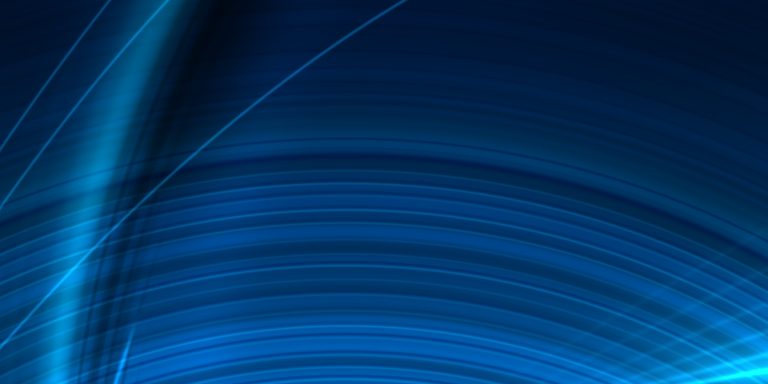
Reproduce this background procedurally as a WebGL 1 fragment shader.

```glsl
precision highp float;
// Deep blue backdrop of concentric arcs, a curved cyan beam, thin streaks and a corner flare.
uniform vec2 u_resolution;

const vec3 NIGHT = vec3(0.0, 0.085, 0.215);
const vec3 OCEAN = vec3(0.0, 0.20, 0.41);
const vec3 AZURE = vec3(0.0, 0.34, 0.64);
const vec3 TEAL = vec3(0.0, 0.24, 0.26);
const vec3 CYAN = vec3(0.06, 0.62, 0.74);
const vec2 ARC_CENTER = vec2(0.9, -1.75);
const float DARK_ARC_RADIUS = 2.344;
const float ARC_SPACING = 0.037;
const vec2 FLARE = vec2(2.0, 0.025);
const int RAY_COUNT = 6;

float hash(float n) {
  n = fract(n * 0.1031);
  n *= n + 33.33;
  n *= n + n;
  return fract(n);
}

float noise(float x) {
  float i = floor(x);
  float f = fract(x);
  return mix(hash(i), hash(i + 1.0), f * f * (3.0 - 2.0 * f));
}

float bell(float d, float width) {
  return exp(-d * d / (width * width));
}

// Distance to the parabola y = c.x + c.y * x + c.z * x * x
float parabola(vec2 p, vec3 c) {
  float slope = c.y + 2.0 * c.z * p.x;
  return (p.y - c.x - p.x * (c.y + c.z * p.x)) / sqrt(1.0 + slope * slope);
}

vec3 background(vec2 p) {
  vec3 color = mix(AZURE, OCEAN, smoothstep(-0.05, 0.55, p.y));
  color = mix(color, NIGHT, smoothstep(0.42, 1.0, p.y));
  color *= 1.0 - 0.22 * smoothstep(1.1, 2.0, p.x) * smoothstep(0.0, 0.5, p.y);
  return color * (1.0 - 0.25 * smoothstep(0.35, 0.0, p.x));
}

// Soft bands and fine grooves sharing one center
vec3 addArcs(vec3 color, vec2 p) {
  float r = length(p - ARC_CENTER);
  float fade = mix(1.0, 0.4, smoothstep(2.35, 2.65, r));
  float bands = 0.34 * (noise(r * 21.0) - 0.5) + 0.26 * (noise(r * 64.0) - 0.5);
  color *= 1.0 + fade * bands;
  color += vec3(0.0, 0.035, 0.015) * bell(r - 2.39, 0.07);
  color *= 1.0 - vec3(0.3, 0.45, 0.22) * bell(r - DARK_ARC_RADIUS, 0.010);

  // Each cell holds one bright line and one dark groove
  float cell = floor(r / ARC_SPACING);
  float offset = (fract(r / ARC_SPACING) - 0.5) * ARC_SPACING;
  float shift = (hash(cell + 7.0) - 0.5) * 0.014;
  float lower = 1.0 - smoothstep(2.27, 2.36, r);
  float bright = bell(offset - shift, 0.0032) * (0.4 + 0.6 * hash(cell + 19.0));
  float groove = bell(offset - shift - 0.009, 0.004) * hash(cell + 41.0);
  color *= 1.0 - vec3(0.3, 0.32, 0.18) * groove * fade;
  return color + vec3(0.01, 0.12, 0.13) * bright * lower;
}

// Curved vertical beam with a shadow and fine streaks on its right
vec3 addBeam(vec3 color, vec2 p) {
  float d = p.x - (0.143 + p.y * (0.09 + 0.197 * p.y));
  float shadow = bell(d - 0.18, 0.11) * smoothstep(0.1, 0.9, p.y);
  color *= 1.0 - 0.48 * shadow;
  float spread = mix(0.75, 1.2, p.y);
  float window = smoothstep(0.02, 0.07, d) * (1.0 - smoothstep(0.12, 0.24, d));
  color *= 1.0 - 0.42 * window * noise(d / spread * 85.0 + 50.0);
  color *= 1.0 + 0.12 * bell(d - 0.38, 0.1);

  float side = d < 0.0 ? 0.14 : 0.075;
  float strands = 0.65 + 0.6 * noise(d / spread * 38.0 + 90.0);
  color += vec3(0.0, 0.10, 0.13) * bell(d, side) * strands;
  float core = bell(d, mix(0.033, 0.065, p.y));
  return color + TEAL * core * mix(0.95, 0.55, p.y);
}

vec3 addStreaks(vec3 color, vec2 p) {
  float left = bell(parabola(p, vec3(0.61, 1.464, -0.35)), 0.0038);
  left += bell(parabola(p, vec3(0.458, 1.414, -0.4)), 0.0038);
  float across = bell(parabola(p, vec3(0.094, 1.123, -0.25)), 0.004);
  float spur = bell(p.x - 0.3 - 0.34 * p.y, 0.006) * (1.0 - smoothstep(0.06, 0.2, p.y));
  return color + vec3(0.02, 0.26, 0.36) * (0.7 * left + 0.8 * across + spur);
}

// Corner glow with a fan of slanted rays
vec3 addFlare(vec3 color, vec2 p) {
  vec2 q = p - FLARE;
  float glow = exp(-5.0 * length(q * vec2(1.0, 2.4)));
  color += vec3(0.0, 0.32, 0.32) * glow;
  float reach = exp(-2.8 * length(q * vec2(1.0, 1.3)));
  for (int i = 0; i < RAY_COUNT; i++) {
    float k = float(i);
    float slope = 0.18 + 0.08 * k;
    float d = parabola(p, vec3(-slope * (1.8 - 0.1 * k), slope, 0.0));
    float ray = bell(d, 0.007) + 0.45 * bell(d, 0.035);
    color += CYAN * ray * reach * 0.75 / (1.0 + 1.1 * k);
  }
  return color;
}

void main() {
  vec2 p = gl_FragCoord.xy / u_resolution * vec2(2.0, 1.0);
  vec3 color = addArcs(background(p), p);
  color = addBeam(color, p);
  color = addStreaks(color, p);
  color = addFlare(color, p);
  gl_FragColor = vec4(clamp(color, 0.0, 1.0), 1.0);
}
```
